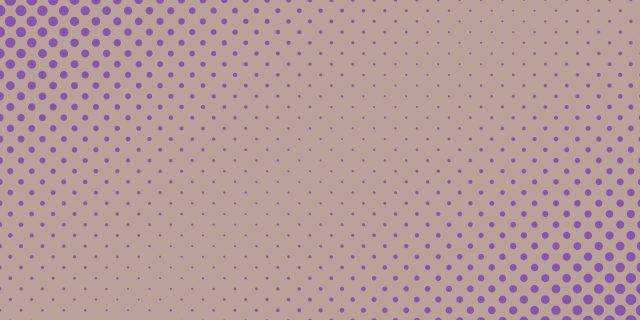
A Shadertoy shader for this background:

```glsl
// Staggered purple halftone dots on dusty beige, swelling toward two opposite corners.

const vec3 BEIGE = vec3(0.73, 0.63, 0.60);
const vec3 PURPLE = vec3(0.53, 0.335, 0.67);

const float PITCH = 0.06687;                // dot spacing, in canvas heights
const vec2 FIRST_DOT = vec2(0.0323, 0.0);   // measured from the top left
const vec2 SLOPE = vec2(1.0, 1.3);          // direction in which dots grow
const float MIN_RADIUS = 0.0031;
const float RADIUS_GAIN = 0.0154;

// Dot radius: smallest on a diagonal valley through the canvas centre.
float dotRadius(vec2 center, vec2 halfSize) {
    float offset = abs(dot(center - halfSize, SLOPE)) / dot(halfSize, SLOPE);
    return MIN_RADIUS + RADIUS_GAIN * pow(offset, 1.5);
}

// Signed distance to the nearest dot of one square lattice.
float latticeDistance(vec2 p, vec2 origin, vec2 halfSize) {
    vec2 center = origin + PITCH * floor((p - origin) / PITCH + 0.5);
    return length(p - center) - dotRadius(center, halfSize);
}

void mainImage(out vec4 fragColor, in vec2 fragCoord) {
    // Height units, with y running down from the top edge
    vec2 p = vec2(fragCoord.x, iResolution.y - fragCoord.y) / iResolution.y;
    vec2 halfSize = 0.5 * iResolution.xy / iResolution.y;

    // Two lattices, offset by half a cell, form the staggered rows
    float dist = 1.0;
    for (int i = 0; i < 2; i++) {
        vec2 origin = FIRST_DOT + 0.5 * PITCH * float(i);
        dist = min(dist, latticeDistance(p, origin, halfSize));
    }

    // One-pixel smooth edge
    float coverage = clamp(0.5 - dist * iResolution.y, 0.0, 1.0);
    fragColor = vec4(mix(BEIGE, PURPLE, coverage), 1.0);
}
```
